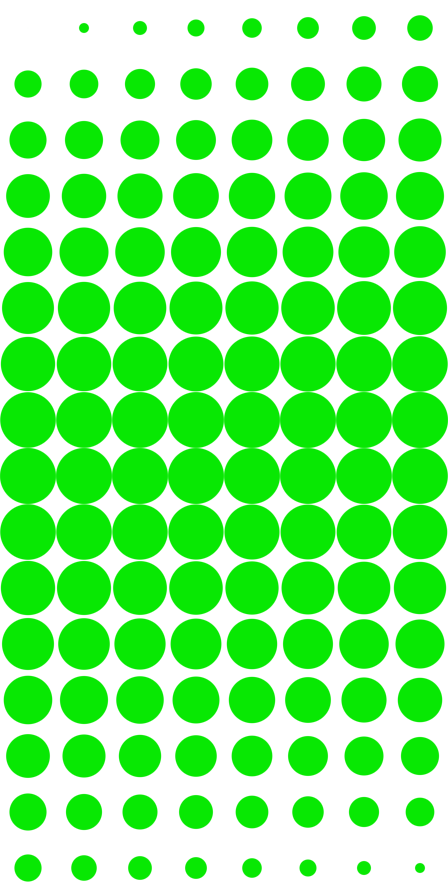
Give the GLSL for this pattern, as a Shadertoy shader.

```glsl
// A halftone grid of green dots on white, swelling towards the middle.
// Cells are counted in reading order from the top left; the dot radius
// follows a semicircle over that count, so it starts and ends near zero.

#define COLUMNS 8.0
#define ROWS 16.0
#define MAX_RADIUS 0.5
#define EDGE_SOFTNESS 0.75
#define DOT_COLOR vec3(0.03, 0.91, 0.01)
#define PAPER_COLOR vec3(1.0)

// Radius in cell units for progress t from 0 (first cell) to 1 (past the last)
float dotRadius(float t) {
    return MAX_RADIUS * sqrt(max(4.0 * t * (1.0 - t), 0.0));
}

void mainImage(out vec4 fragColor, in vec2 fragCoord) {
    vec2 grid = vec2(COLUMNS, ROWS);

    // Grid position measured from the top left
    vec2 uv = fragCoord / iResolution.xy;
    vec2 position = vec2(uv.x, 1.0 - uv.y) * grid;
    vec2 cell = floor(position);
    vec2 local = fract(position) - 0.5;

    // Reading-order progress drives the dot size
    float progress = (cell.y * COLUMNS + cell.x) / (COLUMNS * ROWS);
    float dist = length(local) - dotRadius(progress);

    // Smooth the rim over about one pixel
    float blur = EDGE_SOFTNESS * ROWS / iResolution.y;
    float coverage = 1.0 - smoothstep(-blur, blur, dist);

    fragColor = vec4(mix(PAPER_COLOR, DOT_COLOR, coverage), 1.0);
}
```
